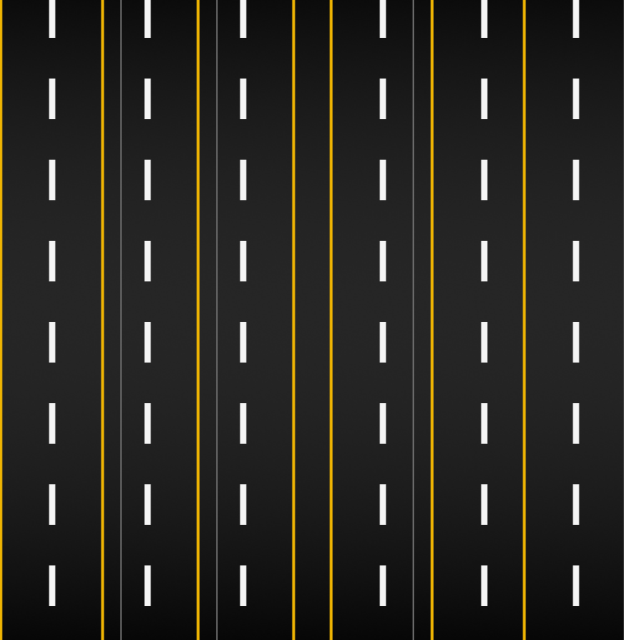
This pattern is drawn by a Shadertoy shader. Its source:

```glsl
const float DASH_PERIOD = 0.1268;
const float DASH_HALF_LENGTH = 0.0317;
const float FIRST_DASH_DEPTH = 0.0276;

const vec3 YELLOW = vec3(0.94, 0.71, 0.01);
const vec3 WHITE = vec3(0.96);
const vec3 GREY = vec3(0.42);

// Soft-edged coverage of a band centred on zero
float band(float offset, float halfWidth, float softness) {
    return 1.0 - smoothstep(halfWidth - softness, halfWidth + softness, abs(offset));
}

float hash(vec2 cell) {
    return fract(sin(dot(cell, vec2(41.3, 289.1))) * 4375.85);
}

// Dark tarmac, lightest across the middle, with a faint grain
vec3 asphalt(vec2 uv) {
    float fromMiddle = uv.y - 0.52;
    float shade = 0.148 - 0.45 * fromMiddle * fromMiddle;
    float grain = (hash(floor(uv * vec2(500.0, 512.0))) - 0.5) * 0.004;
    return vec3(max(shade + grain, 0.015));
}

// Signed distance down the road to the nearest dash centre
float dashOffset(float depth) {
    float phase = (depth - FIRST_DASH_DEPTH) / DASH_PERIOD;
    return (fract(phase + 0.5) - 0.5) * DASH_PERIOD;
}

void mainImage(out vec4 fragColor, in vec2 fragCoord) {
    vec2 uv = fragCoord / iResolution.xy;
    vec2 pixel = 1.0 / iResolution.xy;

    // Horizontal positions of the three kinds of marking
    float borders[7] = float[](0.0013, 0.1644, 0.3175, 0.4706, 0.5307, 0.6925, 0.8402);
    float lanes[6] = float[](0.0836, 0.2366, 0.3897, 0.6136, 0.7761, 0.9231);
    float seams[3] = float[](0.1939, 0.3476, 0.6624);

    float borderMask = 0.0;
    float laneMask = 0.0;
    float seamMask = 0.0;
    for (int i = 0; i < 7; i++) {
        borderMask = max(borderMask, band(uv.x - borders[i], 0.0023, max(0.0016, 0.6 * pixel.x)));
    }
    for (int i = 0; i < 6; i++) {
        laneMask = max(laneMask, band(uv.x - lanes[i], 0.0050, max(0.0016, 0.6 * pixel.x)));
    }
    for (int i = 0; i < 3; i++) {
        seamMask = max(seamMask, band(uv.x - seams[i], 0.0012, max(0.0012, 0.6 * pixel.x)));
    }
    laneMask *= band(dashOffset(1.0 - uv.y), DASH_HALF_LENGTH, 0.6 * pixel.y);

    // Faint trim along the right edge
    float trim = 0.4 * band(uv.x - 0.9995, 0.001, max(0.001, 0.6 * pixel.x));

    vec3 color = asphalt(uv);
    color = mix(color, GREY, max(seamMask, trim));
    color = mix(color, YELLOW, borderMask);
    color = mix(color, WHITE, laneMask);
    fragColor = vec4(color, 1.0);
}
```
